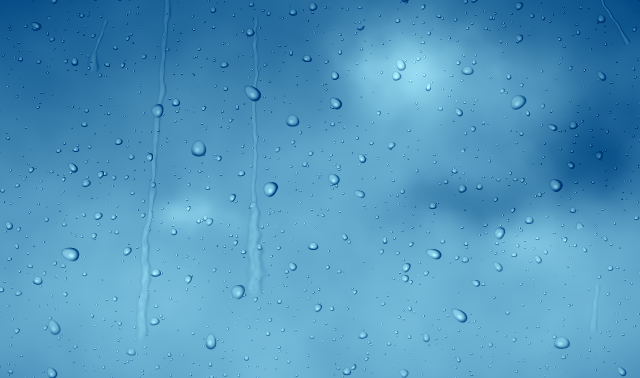
Give the GLSL for this texture, as a WebGL 1 fragment shader.

```glsl
precision highp float;
// Raindrops and runnels on a window before a blurred blue, cloudy sky.
// One scalar "tone" collects the sky, the trails and jittered-grid drops,
// and is finally mapped to a deep-to-pale blue ramp.

uniform vec2 u_resolution;

const vec3 DEEP_BLUE = vec3(0.07, 0.35, 0.565);
const vec3 PALE_BLUE = vec3(0.54, 0.81, 0.91);
const vec2 LIGHT_DIR = vec2(-0.45, 0.89);
const float HORIZON_TONE = 0.87;
const float ZENITH_TONE = 0.30;
const float VIGNETTE = 0.36;
const float CLOUD_DETAIL = 0.32;
const float CLOUD_WARP = 0.12;
const float FINEST_CELL = 0.025;   // grid size of the tiniest drops
const float CELL_GROWTH = 1.82;
const float RIM_DARK = 0.72;
const float BODY_LIGHT = 0.24;
const float GLINT = 0.32;

vec2 hash2(vec2 p) {
  vec3 q = fract(p.xyx * vec3(0.1031, 0.1030, 0.0973));
  q += dot(q, q.yzx + 33.33);
  return fract((q.xx + q.yz) * q.zy);
}

float corner(vec2 cell, vec2 offset, vec2 f) {
  return dot(hash2(cell + offset) * 2.0 - 1.0, f - offset);
}

float gradientNoise(vec2 p) {
  vec2 i = floor(p), f = fract(p);
  vec2 s = f * f * f * (f * (f * 6.0 - 15.0) + 10.0);
  return mix(mix(corner(i, vec2(0, 0), f), corner(i, vec2(1, 0), f), s.x),
             mix(corner(i, vec2(0, 1), f), corner(i, vec2(1, 1), f), s.x), s.y);
}

float fbm(vec2 p) {
  float sum = 0.0, amp = 0.6;
  for (int i = 0; i < 4; i++) {
    sum += amp * gradientNoise(p);
    p = mat2(1.6, 1.2, -1.2, 1.6) * p + 7.3;
    amp *= 0.5;
  }
  return sum;
}

float glow(vec2 p, vec2 centre, vec2 radius) {
  vec2 d = (p - centre) / radius;
  return exp(-dot(d, d));
}

// Sky brightness: vertical fade, bright cloud gaps, dark banks, vignette.
float skyTone(vec2 uv, vec2 p) {
  vec2 w = uv + CLOUD_WARP * vec2(fbm(p * 4.0 + 20.0), fbm(p * 4.0 + 50.0));
  float t = mix(HORIZON_TONE, ZENITH_TONE, smoothstep(0.05, 1.0, w.y));
  t += 0.66 * glow(w, vec2(0.63, 0.85), vec2(0.09, 0.13));
  t += 0.27 * glow(w, vec2(0.75, 0.74), vec2(0.15, 0.16));
  t += 0.34 * glow(w, vec2(0.30, 0.44), vec2(0.06, 0.05));
  t += 0.27 * glow(w, vec2(0.84, 0.36), vec2(0.09, 0.09));
  t -= 0.48 * glow(w, vec2(0.94, 0.60), vec2(0.13, 0.13));
  t -= 0.32 * glow(w, vec2(0.73, 0.45), vec2(0.10, 0.07));
  vec2 c = uv - 0.5;
  float edge = 2.0 * dot(c, c);
  return t + CLOUD_DETAIL * fbm(p * 2.6 + 3.0) - VIGNETTE * edge * sqrt(edge);
}

// Relief of a wavering runnel from a to b, widening from w0 to w1.
float trail(vec2 p, vec2 a, vec2 b, float w0, float w1, float strength) {
  vec2 axis = b - a, dir = normalize(axis);
  float t = dot(p - a, axis) / dot(axis, axis);
  float across = dot(p - a, vec2(-dir.y, dir.x));
  across += 0.016 * gradientNoise(vec2(p.y * 9.0, a.x * 37.0));
  across += 0.006 * gradientNoise(vec2(p.y * 38.0, a.x * 53.0));
  float width = mix(w0, w1, smoothstep(0.6, 0.85, t));
  width *= 1.0 + 0.7 * gradientNoise(vec2(p.y * 30.0, a.x * 19.0));
  float u = across / width;
  float ripple = gradientNoise(p * vec2(90.0, 45.0));
  float body = (1.0 - smoothstep(0.4, 1.1, abs(u))) * (0.5 + 0.8 * ripple);
  float right = (u - 0.85) / 0.35, left = (u + 0.9) / 0.3;
  float rims = exp(-right * right) + 0.4 * exp(-left * left);
  float ends = smoothstep(0.0, 0.05, t) * (1.0 - smoothstep(0.96, 1.0, t));
  return strength * ends * (body - rims * (0.8 + ripple));
}

// One jittered drop per cell; returns its shading and coverage.
vec2 dropLayer(vec2 p, float cell, float chance, float seed) {
  float turn = 0.2 + 0.15 * seed;
  vec2 g = mat2(cos(turn), sin(turn), -sin(turn), cos(turn)) * p / cell;
  vec2 id = floor(g) + 40.0 + 61.0 * seed;
  vec2 place = hash2(id), look = hash2(id + 17.7), pick = hash2(id + 91.3);
  float radius = mix(0.065, 0.145, look.x * look.x);
  vec2 q = (fract(g) - 0.5 - (place - 0.5) * 0.58) / radius;
  float lean = (look.y - 0.5) * 1.5 - turn;
  q = mat2(cos(turn), -sin(turn), sin(turn), cos(turn)) * q;
  q = mat2(cos(lean), sin(lean), -sin(lean), cos(lean)) * q;
  float stretch = mix(0.88, 1.35, pick.y * pick.y);
  q *= vec2(stretch, 1.0 / stretch);
  q.x *= 1.0 + 0.22 * clamp(q.y, -1.0, 1.0);
  float d = length(q), lit = dot(q, LIGHT_DIR);
  float cover = clamp(0.5 + (1.0 - d) * radius * cell * u_resolution.y, 0.0, 1.0);
  float rim = smoothstep(0.5, 0.95, d) * (1.0 - smoothstep(-0.7, 0.5, lit));
  float outline = smoothstep(0.72, 1.0, d);
  float body = 1.0 - smoothstep(0.3, 1.0, length(q - 0.2 * LIGHT_DIR));
  float spark = 1.0 - smoothstep(0.1, 0.45, length(q + vec2(0.2, 0.2)));
  float shade = BODY_LIGHT * body + GLINT * spark - RIM_DARK * rim - 0.24 * outline;
  return vec2(shade * mix(0.7, 1.1, place.x), cover * step(pick.x, chance));
}

void main() {
  vec2 uv = gl_FragCoord.xy / u_resolution;
  vec2 p = gl_FragCoord.xy / u_resolution.y;
  float relief = trail(p, vec2(0.445, 1.05), vec2(0.37, 0.09), 0.007, 0.013, 0.22);
  relief += trail(p, vec2(0.675, 0.97), vec2(0.672, 0.21), 0.006, 0.020, 0.20);
  relief += trail(p, vec2(1.585, 1.01), vec2(1.66, 0.88), 0.004, 0.006, 0.35);
  relief += trail(p, vec2(0.272, 0.95), vec2(0.243, 0.81), 0.005, 0.012, 0.24);
  relief += trail(p, vec2(1.58, 0.25), vec2(1.57, 0.12), 0.007, 0.010, 0.14);

  // Layers from the finest spray to the large drops.
  float cell = FINEST_CELL;
  for (int i = 0; i < 4; i++) {
    float k = float(i);
    float chance = 0.34 + 0.06 * k + 0.3 * gradientNoise(p * 5.0 + k * 9.0);
    vec2 drops = dropLayer(p, cell, chance, k);
    relief = mix(relief, drops.x, drops.y);
    cell *= CELL_GROWTH;
  }
  float softness = mix(0.8, 1.0, smoothstep(0.0, 0.4, uv.y));
  float tone = clamp(skyTone(uv, p) + relief * softness, -0.28, 1.35);
  gl_FragColor = vec4(mix(DEEP_BLUE, PALE_BLUE, tone), 1.0);
}
```
